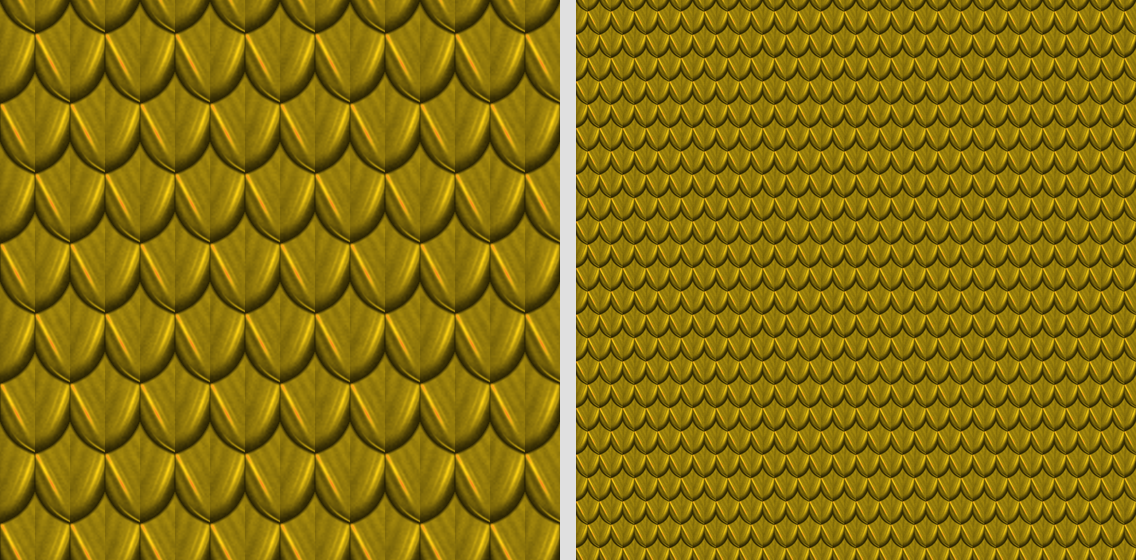
Left: one tile. Right: repeated 3 by 3.
Write a Shadertoy shader that draws this pattern.

```glsl
// Overlapping pointed golden scales in staggered rows, with glossy streaks.

float hash(vec2 p) {
    return fract(sin(dot(p, vec2(127.1, 311.7))) * 43758.5453);
}

// Value noise that wraps after the given whole period.
float wrapNoise(vec2 p, float period) {
    vec2 i = floor(p), f = fract(p);
    f = f * f * (3.0 - 2.0 * f);
    vec2 a = mod(i, period), b = mod(i + 1.0, period);
    return mix(mix(hash(a), hash(vec2(b.x, a.y)), f.x),
               mix(hash(vec2(a.x, b.y)), hash(b), f.x), f.y);
}

float bell(float x, float width) {
    return exp(-x * x / (width * width));
}

// Height of the rim above the tip; a is 0 at the tip and 1 at the side.
float rimHeight(float a) {
    return a * (0.2 + a * (0.05 + 0.225 * a * a));
}

// Converts a vertical gap to the rim into a distance across it.
float rimDistance(float gap, float a) {
    float slope = 0.4 + 0.2 * a + 1.8 * a * a * a;
    return gap * inversesqrt(1.0 + slope * slope);
}

// Position across a scale of one row, from -1 to 1.
float across(float x, float row) {
    return 2.0 * fract(x - 0.5 * mod(row, 2.0) + 0.5) - 1.0;
}

// Left half: a narrow hot streak and a second glint along the rim.
float leftShade(float u, float v, float rim, out float hot) {
    float s = u + 0.96 - 1.05 * (0.99 - v);
    float fade = smoothstep(0.18, 0.55, v);
    float shade = 0.56 + 0.05 * smoothstep(0.5, 1.3, v);
    shade += 0.035 * sin(17.0 * s + 1.0) * smoothstep(0.2, 0.8, v);
    shade -= 0.14 * bell(s + 0.16, 0.13);
    shade *= mix(0.4, 1.0, smoothstep(0.0, 0.17, rim));
    shade += 0.42 * fade * bell(s, 0.065) * step(v, 1.1);
    shade += 0.13 * fade * bell(s - 0.17, 0.05) * bell(v - 0.65, 0.25);
    shade += 0.5 * bell(rim - 0.025 + 0.08 * u, 0.018) * smoothstep(-0.75, -0.1, u);
    hot = bell(s, 0.04) * max(bell(v - 0.56, 0.11), 0.8 * bell(v - 0.95, 0.08));
    return shade;
}

// Right half: a broad sheen broken into fine curved streaks.
float rightShade(float u, float v, float rim) {
    float drop = 1.0 - v;
    float s = u - 0.95 + 0.55 * drop + 0.35 * drop * abs(drop);
    float fade = bell(v - 0.75, 0.32);
    float shade = 0.56 + 0.05 * smoothstep(0.5, 1.3, v);
    shade += 0.035 * sin(15.0 * s) * smoothstep(0.15, 0.7, v);
    shade -= 0.08 * exp(-5.0 * u);
    shade += fade * (0.2 * bell(s, 0.16) + 0.2 * bell(s, 0.05));
    shade += 0.13 * fade * bell(s + 0.2, 0.05);
    shade += 0.15 * fade * bell(s - 0.14, 0.035);
    return shade * mix(0.36, 1.0, smoothstep(0.0, 0.25, rim));
}

void mainImage(out vec4 fragColor, in vec2 fragCoord) {
    vec2 uv = fragCoord / iResolution.xy;
    float px = 8.0 / iResolution.y;
    vec2 p = uv * 8.0 - vec2(0.0, 0.52);

    // Find the topmost scale covering this point.
    float row = floor(p.y);
    if (p.y - row < rimHeight(abs(across(p.x, row)))) row -= 1.0;
    float u = across(p.x, row), a = abs(u);
    float v = p.y - row;
    float rim = rimDistance(v - rimHeight(a), a);
    float cover = rimDistance(1.0 + rimHeight(1.0 - a) - v, 1.0 - a);

    // Shade both halves and join them along the ridge.
    float hot;
    float left = leftShade(u, v, rim, hot);
    float right = rightShade(max(u, 0.0), v, rim);
    float ridge = smoothstep(-px, px, u);
    float shade = mix(left, right, ridge);
    hot *= 1.0 - ridge;

    // Surface grain and the seam between neighbours.
    shade += 0.05 * (wrapNoise(uv * 256.0, 256.0) - 0.5);
    shade += 0.03 * (wrapNoise(uv * 64.0, 64.0) - 0.5);
    shade *= mix(0.72, 1.0, smoothstep(0.0, 0.03 + px, 1.0 - a));

    // Dark rim line and the thin shadow beneath the upper scales.
    float line = smoothstep(0.0, 0.022 + px, rim);
    float shadow = smoothstep(-0.01, 0.03 + px, cover);
    shade = mix(0.17, shade, line * shadow);

    vec3 gold = vec3(1.0, 0.83, 0.075) * clamp(shade, 0.0, 1.0);
    gold = mix(gold, vec3(1.0, 0.5, 0.12), 0.85 * hot * line * shadow);
    fragColor = vec4(gold, 1.0);
}
```
